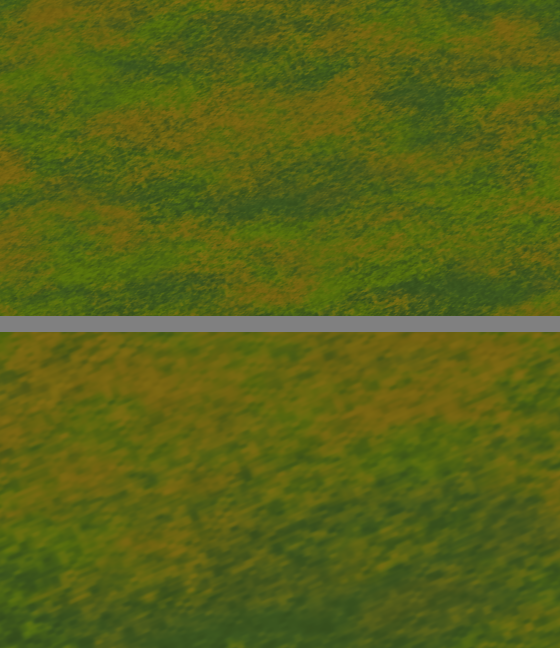
Top, the full canvas; bottom, a detail of the centre.
Give the GLSL for this texture, as a WebGL 1 fragment shader.

```glsl
precision highp float;

uniform vec2 u_resolution;

const vec3 SHADOW_GREEN = vec3(0.230, 0.335, 0.120);
const vec3 LEAF_GREEN = vec3(0.330, 0.432, 0.048);
const vec3 RUST_OLIVE = vec3(0.455, 0.382, 0.068);

const vec2 FOLD_SCALE = vec2(3.6, 11.0);   // cells per canvas height
const vec2 PATCH_SCALE = vec2(4.6, 10.5);
const vec2 GRAIN_SCALE = vec2(62.0, 125.0);
const float FOLD_TILT = 0.10;              // radians
const float GRAIN_TILT = 0.40;
const float WARP_SCALE = 2.8;
const vec2 WARP_AMOUNT = vec2(0.20, 0.13);
const float OCTAVE_GAIN = 0.60;
const float GRAIN_IN_FOLDS = 0.30;
const float GRAIN_IN_PATCHES = 0.32;
const float GRAIN_SHADE = 0.20;
const float SHADOW_WARMTH = 0.40;

float hash(vec2 p) {
  return fract(sin(dot(p, vec2(127.1, 311.7))) * 43758.5453);
}

float valueNoise(vec2 p) {
  vec2 cell = floor(p);
  vec2 f = fract(p);
  f = f * f * f * (f * (f * 6.0 - 15.0) + 10.0);
  float low = mix(hash(cell), hash(cell + vec2(1.0, 0.0)), f.x);
  float high = mix(hash(cell + vec2(0.0, 1.0)), hash(cell + vec2(1.0, 1.0)), f.x);
  return mix(low, high, f.y);
}

float fbm(vec2 p) {
  float sum = 0.0;
  float weight = 0.5;
  float total = 0.0;
  for (int i = 0; i < 5; i++) {
    sum += weight * valueNoise(p);
    total += weight;
    weight *= OCTAVE_GAIN;
    p = p * 2.03 + vec2(17.3, 9.1);
  }
  return sum / total;
}

vec2 rotate(vec2 p, float angle) {
  float c = cos(angle);
  float s = sin(angle);
  return vec2(c * p.x + s * p.y, c * p.y - s * p.x);
}

// Fine slanted fibres with specks, centred on zero
float grainAt(vec2 p) {
  vec2 q = rotate(p, GRAIN_TILT) * GRAIN_SCALE;
  float fibres = valueNoise(q) * 0.55 + valueNoise(q * 1.9 + 31.0) * 0.45;
  float roughness = mix(0.7, 1.4, valueNoise(p * 6.0 + 12.0));
  return (fibres - 0.5) * roughness;
}

void main() {
  vec2 p = gl_FragCoord.xy / u_resolution.y;

  // Bend the cloth-like folds
  vec2 w = p * WARP_SCALE;
  vec2 bend = vec2(fbm(w + 3.7), fbm(w + vec2(41.2, 19.6))) - 0.5;
  vec2 q = rotate(p, FOLD_TILT) + bend * WARP_AMOUNT;

  float grain = grainAt(p);
  float folds = fbm(q * FOLD_SCALE + 5.0) + grain * GRAIN_IN_FOLDS;
  float patches = fbm(q * PATCH_SCALE + vec2(63.0, 28.0)) + grain * GRAIN_IN_PATCHES;

  // Shadows to green, then rust on the lit parts
  float lit = smoothstep(0.22, 0.76, folds);
  float warm = smoothstep(0.30, 0.78, patches) * mix(SHADOW_WARMTH, 1.0, lit);
  vec3 color = mix(SHADOW_GREEN, LEAF_GREEN, lit);
  color = mix(color, RUST_OLIVE, warm);
  color *= 1.0 + grain * GRAIN_SHADE;

  gl_FragColor = vec4(color, 1.0);
}
```
